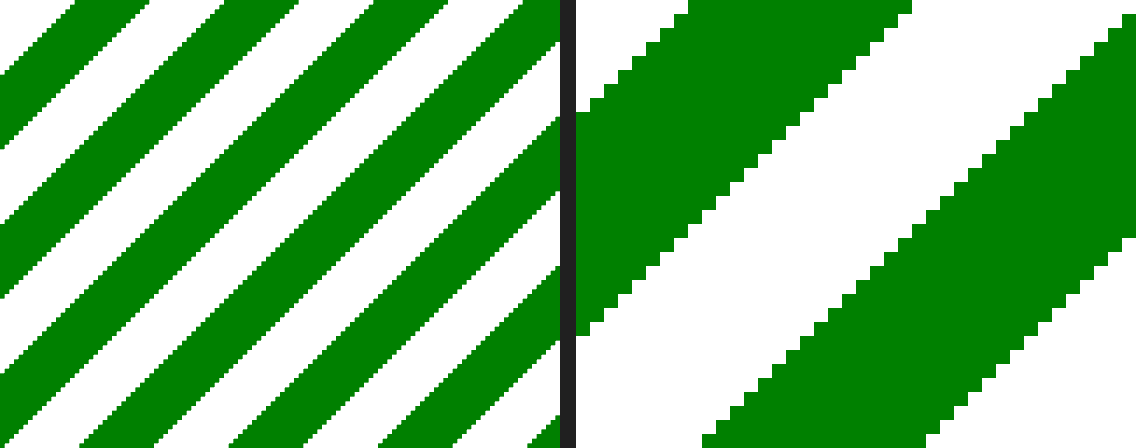
Left: the whole. Right: its middle third, enlarged.
A Shadertoy shader for this pattern:

```glsl
const float CELLS_ACROSS = 120.0;   // square steps along the canvas width
const float PERIOD = 32.0;          // steps per stripe repeat
const float STRIPE_WIDTH = 16.0;    // green steps per repeat
const vec3 WHITE = vec3(1.0);
const vec3 GREEN = vec3(0.0, 0.502, 0.0);

// Cell index with a one-pixel ramp at each cell border
vec2 smoothCellIndex(vec2 p, float pixelSize) {
    vec2 border = floor(p + 0.5);
    return border - 1.0 + clamp((p - border) / pixelSize + 0.5, 0.0, 1.0);
}

// Coverage of a stripe filling the last `width` steps of each period
float stripeCoverage(float step, float period, float width) {
    float center = period - 0.5 * (width + 1.0);
    float offset = abs(mod(step, period) - center);
    return clamp(0.5 * width - offset + 0.5, 0.0, 1.0);
}

void mainImage(out vec4 fragColor, in vec2 fragCoord) {
    // Cell units, measured from the top left corner
    float pixelSize = CELLS_ACROSS / iResolution.x;
    vec2 p = vec2(fragCoord.x, iResolution.y - fragCoord.y) * pixelSize;

    // Stepped diagonal stripes
    vec2 cell = smoothCellIndex(p, pixelSize);
    float green = stripeCoverage(cell.x + cell.y, PERIOD, STRIPE_WIDTH);

    fragColor = vec4(mix(WHITE, GREEN, green), 1.0);
}
```
